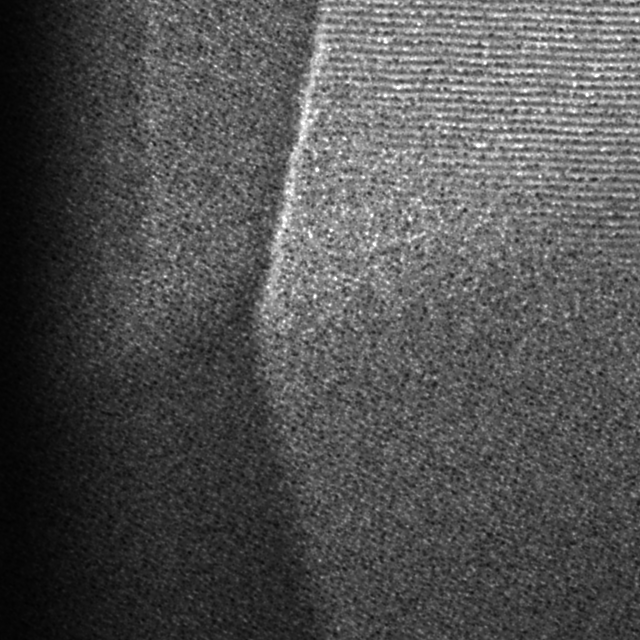
Give the GLSL for this texture, as a three.js fragment shader.

```glsl
varying vec2 vUv;

vec3 hash3(vec2 cell) {
  vec3 q = vec3(dot(cell, vec2(127.1, 311.7)),
                dot(cell, vec2(269.5, 183.3)),
                dot(cell, vec2(419.2, 371.9)));
  return fract(sin(q) * 43758.55);
}

// Cellular speckle: signed centre-surround blobs at jittered cell points
float speckle(vec2 p) {
  vec2 cell = floor(p);
  float total = 0.0;
  for (int j = -1; j <= 1; j++) {
    for (int i = -1; i <= 1; i++) {
      vec2 id = cell + vec2(float(i), float(j));
      vec3 h = hash3(id);
      vec2 d = p - id - h.xy;
      float r2 = dot(d, d);
      total += (2.0 * h.z - 1.0) * (1.0 - 2.0 * r2) * exp(-4.0 * r2);
    }
  }
  return total;
}

// Coordinates along and across a direction, for slanted grain
vec2 alignTo(vec2 p, vec2 direction) {
  vec2 along = normalize(direction);
  return vec2(dot(p, along), dot(p, vec2(-along.y, along.x)));
}

float ridge(float d, float width) {
  return exp(-d * d / (width * width));
}

float fringe(vec2 p, vec2 direction, float period) {
  return sin(6.28319 * dot(p, normalize(direction)) / period);
}

float boundaryX(float y) {
  return 0.406 + 0.2 * abs(y - 0.49) + 0.002 * sin(y * 57.0) + 0.0015 * sin(y * 131.0);
}

// Dim film, darker under a sloping border and towards the left
float filmLevel(vec2 p) {
  float lower = mix(0.12, 0.2, smoothstep(0.0, 0.45, p.y));
  float upper = smoothstep(-0.07, 0.09, p.y - 0.33 - 0.55 * p.x);
  float level = mix(lower, 0.355, upper);
  float seamX = 0.24 + 0.004 * sin(p.y * 19.0);
  float seam = ridge(p.x - seamX, 0.014) - 0.8 * ridge(p.x - seamX + 0.03, 0.016);
  level += 0.06 * seam * smoothstep(0.52, 0.62, p.y);
  return 0.024 + level * smoothstep(0.0, 0.28, p.x);
}

// Bright grain with a diagonal shadow on its right flank
float grainLevel(vec2 p) {
  float level = 0.255 + 0.285 * smoothstep(0.0, 0.72, p.y);
  float flank = 0.6 * (p.x - 0.79) - (p.y - 0.74);
  level -= 0.13 * smoothstep(-0.03, 0.23, flank) * smoothstep(0.15, 0.6, p.y);
  return level - 0.03 * smoothstep(0.6, 1.0, p.x) * (1.0 - smoothstep(0.3, 0.6, p.y));
}

void main() {
  vec2 p = vUv;
  float side = p.x - boundaryX(p.y);
  float high = smoothstep(0.45, 0.58, p.y);
  float softness = mix(0.032, 0.012, high);
  float inside = smoothstep(-softness, softness, side);
  float level = mix(filmLevel(p), grainLevel(p), inside);

  // Boundary: bright rim beside a dark strip
  float rimShape = ridge(side - 0.004, mix(0.02, 0.0095, high));
  float rim = mix(0.045 * smoothstep(0.2, 0.4, p.y), 0.29, high);
  rim *= 1.0 - 0.5 * smoothstep(0.9, 1.0, p.y);
  level += rim * rimShape;
  level -= 0.06 * high * ridge(side + 0.025, 0.02);

  // Layered grain: round blobs in the bright part, slanted fibres elsewhere
  float fine = speckle(p * 128.0);
  float slanted = speckle(alignTo(p, vec2(1.0, -0.6)) * vec2(115.0, 185.0) + 31.0);
  float finest = speckle(p * 225.0 + 53.0);
  float mottle = speckle(p * 34.0 + 67.0);
  float amorphous = inside * smoothstep(0.3, 0.6, p.y);
  float grain = mix(0.42 * fine + 0.56 * slanted, 0.66 * fine + 0.26 * slanted, amorphous);
  grain += 0.32 * finest + 0.1 * mottle;

  // Lattice rows over the upper grain
  vec2 bent = p + vec2(0.0, 0.0022 * fine + 0.0012 * mottle + 0.0008 * sin(p.x * 43.0));
  float rows = fringe(bent, vec2(0.035, 1.0), 0.0145);
  float beads = fringe(bent, vec2(1.0, 0.25), 0.0105);
  float rowArea = inside * smoothstep(-0.1, 0.26, p.y - 0.78 + 0.65 * (p.x - 0.5));
  rowArea *= smoothstep(0.42, 0.74, p.y);
  float lattice = 0.72 * grain + (0.29 + 0.16 * mottle) * rows + 0.05 * rows * beads;
  grain = mix(grain, lattice, rowArea);

  // Faint slanted weave elsewhere
  float weave = fringe(p, vec2(0.55, 1.0), 0.0105);
  float cross = fringe(p, vec2(1.0, -0.45), 0.0115);
  grain += (0.08 * weave + 0.05 * cross) * (1.0 - rowArea) * (1.0 - 0.7 * amorphous);
  grain *= 1.0 - 0.35 * high * rimShape;

  float value = level * max(0.0, 1.0 + grain + 0.25 * grain * grain);
  gl_FragColor = vec4(vec3(clamp(value, 0.0, 1.0)), 1.0);
}
```
